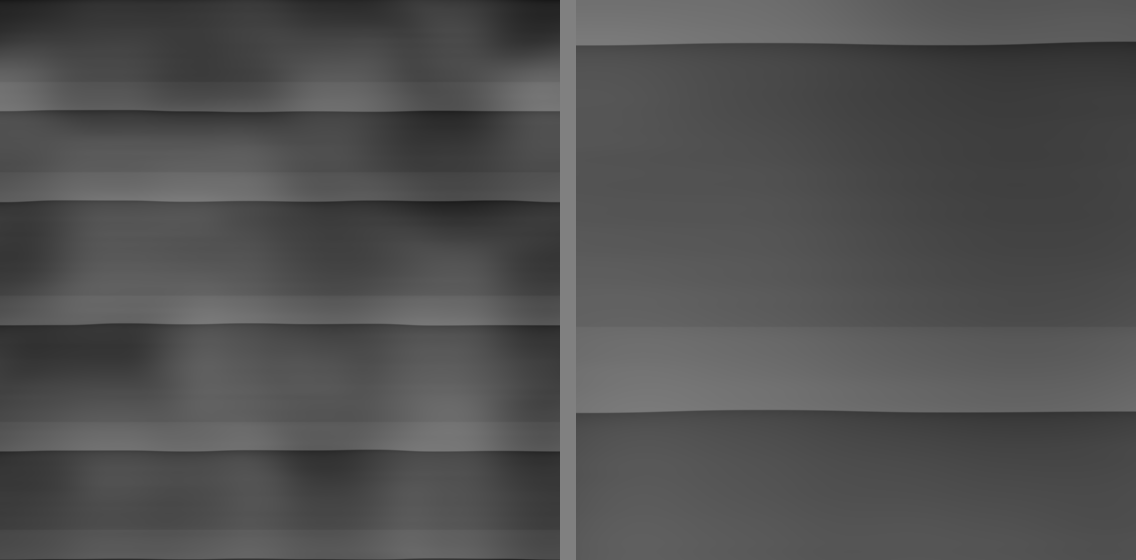
Left: the whole. Right: its middle third, enlarged.
Reproduce this texture procedurally as a WebGL 1 fragment shader.

```glsl
precision highp float;

uniform vec2 u_resolution;

#define BANDS 5.0
#define LIP_HEIGHT 0.0515
#define LIP_LIGHT 0.035
#define WOBBLE 0.0045
#define TONE_LOW 0.378
#define TONE_HIGH 0.258
#define BAND_VARIATION 0.03
#define CLOUD_STRENGTH 0.19
#define STREAK_STRENGTH 0.008
#define SHADOW_STRENGTH 0.045
#define SHADOW_DEPTH 0.006
#define TAU 6.28319

float hash(vec2 p) {
    return fract(sin(dot(p, vec2(127.1, 311.7))) * 43758.5453);
}

// Value noise that wraps after the given number of cells
float tiledNoise(vec2 p, vec2 period) {
    vec2 cell = floor(p);
    vec2 f = p - cell;
    f = f * f * f * (f * (f * 6.0 - 15.0) + 10.0);
    vec2 a = mod(cell, period);
    vec2 b = mod(cell + 1.0, period);
    return mix(mix(hash(a), hash(vec2(b.x, a.y)), f.x),
               mix(hash(vec2(a.x, b.y)), hash(b), f.x), f.y);
}

// Uneven spacing of the band edges, periodic over the tile
float edgeHeight(float band) {
    float a = TAU * band / BANDS;
    return band / BANDS + 0.0122
        - 0.0193 * cos(a) - 0.0075 * sin(a)
        + 0.0096 * cos(2.0 * a) + 0.0061 * sin(2.0 * a);
}

float edgeWobble(float x, float band) {
    vec2 period = vec2(9.0, BANDS);
    return WOBBLE * (tiledNoise(vec2(x * period.x, band), period) - 0.5);
}

// Soft light and dark patches, bent slightly into slanted folds
float clouds(vec2 uv) {
    float bend = tiledNoise(uv * vec2(4.0, 5.0) + 2.5, vec2(4.0, 5.0)) - 0.5;
    vec2 p = uv + vec2(0.03, 0.08) * bend;
    float broad = tiledNoise(p * vec2(5.0, 6.0), vec2(5.0, 6.0)) - 0.5;
    float fine = tiledNoise(p * vec2(8.0, 13.0) + 0.4, vec2(8.0, 13.0)) - 0.5;
    return broad + 0.3 * fine;
}

float bandTone(vec2 uv, float band, float low, float pixel) {
    float bottom = edgeHeight(band);
    float top = edgeHeight(band + 1.0);
    float ceiling = top + edgeWobble(uv.x, band + 1.0);
    float rise = clamp((uv.y - bottom) / (top - bottom), 0.0, 1.0);
    float tone = mix(TONE_LOW, TONE_HIGH, rise);

    // Raised lip, brightening toward its lower edge
    float lipTop = bottom + LIP_HEIGHT;
    float lip = 1.0 - smoothstep(lipTop - pixel, lipTop + pixel, uv.y);
    float lipDepth = clamp((lipTop - uv.y) / LIP_HEIGHT, 0.0, 1.0);
    tone += lip * LIP_LIGHT * (0.8 + 0.4 * lipDepth);

    // Shadow beneath the lip above
    float gap = max(ceiling - uv.y, 0.0);
    tone -= SHADOW_STRENGTH * exp(-gap / SHADOW_DEPTH);
    return tone + BAND_VARIATION * (hash(vec2(mod(band, BANDS), 7.0)) - 0.5);
}

void main() {
    vec2 uv = gl_FragCoord.xy / u_resolution;
    float pixel = 1.0 / u_resolution.y;

    // Stack the bands upward, including the one wrapping below the tile
    float tone = 0.0;
    for (int i = -1; i < 5; i++) {
        float band = float(i);
        float low = edgeHeight(band) + edgeWobble(uv.x, band);
        float cover = smoothstep(low - pixel, low + pixel, uv.y);
        tone = mix(tone, bandTone(uv, band, low, pixel), cover);
    }

    // Uneven wear and faint horizontal streaks
    tone += CLOUD_STRENGTH * clouds(uv);
    vec2 grain = vec2(4.0, 110.0);
    tone += STREAK_STRENGTH * (tiledNoise(uv * grain, grain) - 0.5);

    gl_FragColor = vec4(vec3(clamp(tone, 0.0, 1.0)), 1.0);
}
```
